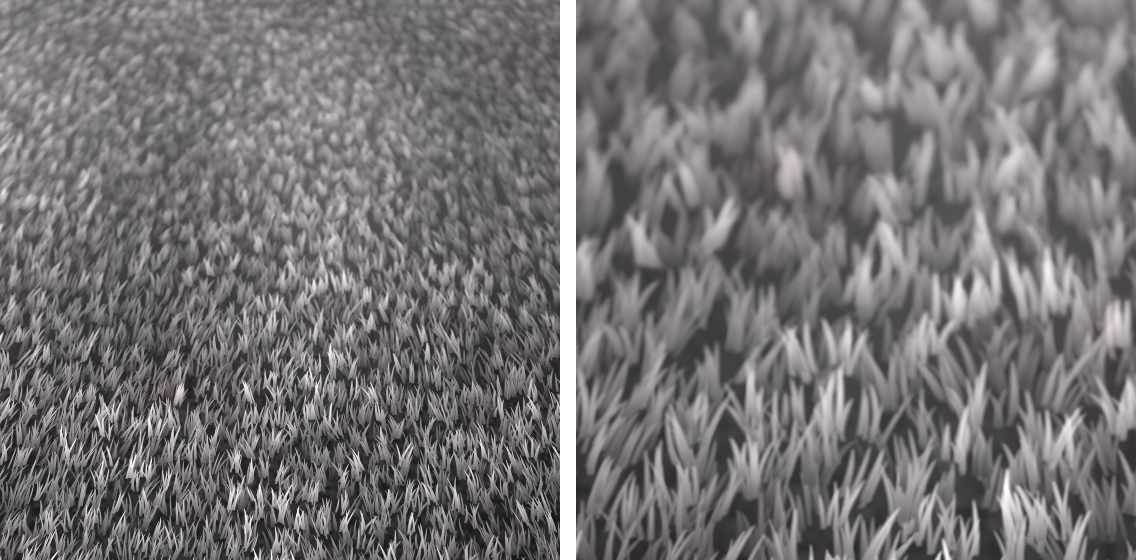
Left, the full canvas; right, a detail of the centre.
Give the GLSL for this texture, as a three.js fragment shader.

```glsl
varying vec2 vUv;

const float RECEDE = 0.52;      // how much the grass shrinks towards the top
const float TUFTS = 24.0;       // tufts across the near edge
const int LAYERS = 3;
const int BLADES = 5;
const vec3 GREY_TINT = vec3(1.0, 0.975, 0.987);
const vec3 WARM_TINT = vec3(1.015, 0.97, 0.965);

vec4 hash4(vec2 p) {
  vec4 q = fract(p.xyxy * vec4(0.1031, 0.1030, 0.0973, 0.1099));
  q += dot(q, q.wzxy + 33.33);
  return fract((q.xxyz + q.yzzw) * q.zywx);
}

float valueNoise(vec2 p) {
  vec2 cell = floor(p);
  vec2 f = fract(p);
  f = f * f * (3.0 - 2.0 * f);
  float low = mix(hash4(cell).x, hash4(cell + vec2(1.0, 0.0)).x, f.x);
  float high = mix(hash4(cell + vec2(0.0, 1.0)).x, hash4(cell + 1.0).x, f.x);
  return mix(low, high, f.y);
}

float fbm(vec2 p) {
  float sum = 0.0;
  float gain = 0.55;
  for (int i = 0; i < 3; i++) {
    sum += gain * valueNoise(p);
    p = p * 2.1 + 7.3;
    gain *= 0.5;
  }
  return sum;
}

// Coverage of a tapered, bent blade rooted at the origin
float bladeMask(vec2 p, float height, float lean, float bend, float width, float blur) {
  float t = clamp(p.y / height, 0.0, 1.0);
  float halfWidth = width * (1.0 - 0.85 * t * t);
  float slope = (lean + 2.0 * bend * t) / height;
  float dist = abs(p.x - lean * t - bend * t * t) * inversesqrt(1.0 + slope * slope);
  float side = 1.0 - smoothstep(max(halfWidth - blur, 0.0), halfWidth + blur, dist);
  float ends = smoothstep(-blur, blur, p.y) * (1.0 - smoothstep(height - blur, height + blur, p.y));
  return side * ends * min(1.0, 2.0 * halfWidth / (halfWidth + blur));
}

// Lays one tuft of blades over the given tone
float addTuft(float tone, vec2 p, vec2 seed, float width, float blur, float light) {
  vec4 tuft = hash4(seed);
  p -= mix(vec2(0.2), vec2(0.8), tuft.xy);
  float tuftLean = (tuft.z - 0.42) * 0.6;
  for (int k = 0; k < BLADES; k++) {
    vec4 r = hash4(seed + vec2(3.7, 9.1) * float(k + 1));
    vec2 root = vec2((r.x - 0.5) * 0.48, (r.w - 0.5) * 0.3);
    float height = mix(0.55, 1.1, r.y);
    float lean = tuftLean + (r.z - 0.5) * 0.4;
    float bend = (fract(r.x * 7.0 + r.w) - 0.5) * 0.5;
    float thick = width * mix(0.65, 1.35, r.w);
    vec2 q = p - root;
    float mask = bladeMask(q, height, lean, bend, thick, blur);
    float t = clamp(q.y / height, 0.0, 1.0);
    float shade = mix(0.52, 0.92, tuft.w) + (r.y - 0.5) * 0.22;
    tone = mix(tone, shade * light * mix(0.58, 1.1, t), mask);
  }
  return tone;
}

// Draws one grid of tufts, far rows first
float addLayer(float tone, vec2 p, float layer, float width, float blur) {
  p += layer * vec2(0.37, 0.61);
  vec2 cell = floor(p);
  vec2 f = p - cell;
  float light = mix(0.76, 1.06, layer / float(LAYERS - 1));
  for (int j = 0; j < 4; j++) {
    for (int i = -1; i <= 1; i++) {
      vec2 offset = vec2(float(i), 1.0 - float(j));
      vec2 seed = cell + offset + 61.0 + layer * 83.0;
      tone = addTuft(tone, f - offset, seed, width, blur, light);
    }
  }
  return tone;
}

void main() {
  float depth = vUv.y;

  // Ground plane: scale falls evenly with height
  float scale = 1.0 - RECEDE * depth;
  vec2 ground = vec2(vUv.x - 0.5, -log(scale) / RECEDE) / vec2(scale, 1.0) * TUFTS;

  // Lens blur grows with distance
  float far = smoothstep(0.25, 1.0, depth);
  float blur = mix(0.0012, 0.0085, far) * TUFTS / scale;
  float width = 0.046 * mix(1.0, 1.7, depth);

  // Dark soil, then blades
  float grain = valueNoise(ground * 5.0) - 0.5;
  float tone = mix(0.165, 0.36, smoothstep(0.1, 1.0, depth));
  tone += grain * 0.13 * (1.0 - smoothstep(0.2, 0.6, depth));
  for (int i = 0; i < LAYERS; i++) {
    tone = addLayer(tone, ground, float(i), width, blur);
  }

  // Broad patches of light, haze and a darker right side
  float patches = fbm(vUv * vec2(3.5, 6.0) + 4.0) - 0.48;
  tone = mix(tone, 0.52, 0.18 * far);
  tone *= 1.0 + 0.42 * patches;
  tone *= 1.04 - 0.16 * smoothstep(0.45, 1.0, vUv.x);
  tone *= mix(0.92, 1.0, smoothstep(0.0, 0.3, depth));

  float warmth = smoothstep(0.35, 0.75, valueNoise(vUv * 9.0 + 20.0));
  gl_FragColor = vec4(tone * mix(GREY_TINT, WARM_TINT, warmth * 0.7), 1.0);
}
```
